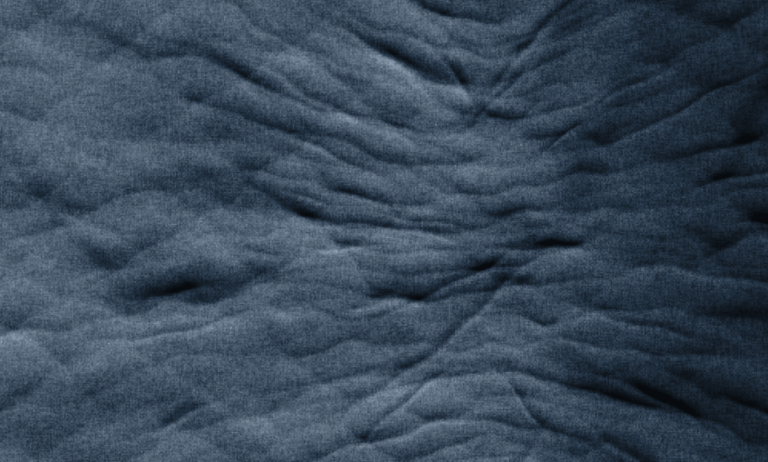
Reproduce this texture procedurally as a Shadertoy shader.

```glsl
// Crumpled dark blue linen: folds fan out from a knot right of the centre.
// Stretched cellular noise, lit by its slope in patches, gives the wrinkles;
// streaked shadows, thin tapered creases and a fine weave lie over it.

const float TAU = 6.28318;
const vec2 KNOT = vec2(1.06, 0.47);
const int CREASES = 34;

float hash(vec2 p) {
    vec3 q = fract(p.xyx * 0.1031);
    q += dot(q, q.yzx + 33.33);
    return fract((q.x + q.y) * q.z);
}

float valueNoise(vec2 p) {
    vec2 cell = floor(p), f = fract(p);
    f = f * f * (3.0 - 2.0 * f);
    float low = mix(hash(cell), hash(cell + vec2(1, 0)), f.x);
    float high = mix(hash(cell + vec2(0, 1)), hash(cell + vec2(1, 1)), f.x);
    return mix(low, high, f.y);
}

// Squared distance to the nearest cell point, softly blended at the borders
float cellular(vec2 p, float sharpness) {
    vec2 cell = floor(p);
    float sum = 0.0;
    for (int y = -1; y <= 1; y++)
    for (int x = -1; x <= 1; x++) {
        vec2 id = cell + vec2(x, y);
        vec2 d = id + vec2(hash(id), hash(id + 57.0)) - p;
        sum += exp(-sharpness * dot(d, d));
    }
    return -log(sum) / sharpness;
}

vec2 rotate(vec2 p, float a) {
    return mat2(cos(a), -sin(a), sin(a), cos(a)) * p;
}

// Position from the knot, with gentle bends and a ragged fine part
vec2 bent(vec2 p) {
    vec2 ragged = vec2(valueNoise(p * 16.0), valueNoise(p * 16.0 + 40.0)) - 0.5;
    return p - KNOT + sin(p.yx * 6.0 + vec2(0.5, 2.0)) * 0.018 + ragged * 0.024;
}

// Coordinates whose level lines converge on the knot
vec2 fanOut(vec2 q) {
    return vec2(q.x, q.y / (0.45 + 0.65 * sqrt(q.x * q.x + 0.02)));
}

float clothHeight(vec2 p) {
    vec2 q = bent(p), fan = fanOut(q);
    return 0.36 * cellular(fan * vec2(2.4, 5.5) + 11.0, 24.0)
         + 0.26 * cellular(fan * vec2(4.5, 12.0) + 31.0, 24.0)
         + 0.24 * cellular(rotate(q, 0.62) * vec2(3.5, 10.0) + 47.0, 24.0)
         + 0.22 * cellular(rotate(q, -0.55) * vec2(3.5, 10.0) + 83.0, 24.0);
}

// Long soft shadows: fanned, falling to the right, and steep at upper right
float streaks(vec2 q) {
    float corner = smoothstep(0.0, 0.2, q.x) * smoothstep(-0.05, 0.12, q.y);
    float fanned = valueNoise(fanOut(q) * vec2(3.2, 10.0) + 5.0);
    float steep = valueNoise(rotate(q, 1.08) * vec2(1.8, 11.0) + 23.0);
    float falling = valueNoise(rotate(q, -0.6) * vec2(3.5, 12.0) + 61.0);
    return smoothstep(0.5, 0.9, mix(fanned, steep, corner))
         + 0.6 * smoothstep(0.55, 0.95, falling);
}

// One crease: a dark line, crisp below and soft above, with a lit lip under it
float crease(vec2 p, vec2 dir, float reach, float width, float phase) {
    float along = dot(p, dir);
    float across = dot(p, vec2(-dir.y, dir.x)) * sign(dir.x);
    across += 0.009 * sin(along * 13.0 + phase) + 0.003 * sin(along * 43.0 - phase);
    float lip = (across + 2.0 * width) / (1.4 * width);
    float spread = across > 0.0 ? 2.8 * width : width;
    float shadow = exp(-across * across / (spread * spread));
    return exp(-along * along / (reach * reach)) * (0.5 * exp(-lip * lip) - shadow);
}

float creaseFan(vec2 p) {
    float sum = 0.0;
    for (int i = 0; i < CREASES; i++) {
        float n = float(i), angle = TAU * (n + hash(vec2(n, 3.0))) / float(CREASES);
        vec2 ray = vec2(cos(angle), sin(angle));
        vec2 dir = normalize(vec2(sign(ray.x) * (abs(ray.x) + 0.5), 0.65 * ray.y));
        vec2 centre = KNOT + ray * vec2(1.0, 0.6) * mix(0.08, 1.0, hash(vec2(n, 7.0)));
        float reach = mix(0.05, 0.24, hash(vec2(n, 13.0)));
        float width = mix(0.003, 0.007, hash(vec2(n, 19.0)));
        sum += crease(p - centre, dir, reach, width, n * 2.4);
    }
    return clamp(sum, -1.1, 0.6);
}

// Threads, uneven yarn and pale lint
float weave(vec2 p) {
    float threads = sin(p.x * TAU * 105.0) * sin(p.y * TAU * 105.0);
    float yarn = valueNoise(p * vec2(90.0, 300.0)) + valueNoise(p * vec2(300.0, 90.0)) - 1.0;
    float grain = valueNoise(p * 290.0 + 9.0) - 0.5;
    float lint = smoothstep(0.90, 1.0, valueNoise(p * 140.0 + 71.0));
    return 0.012 * threads + 0.072 * yarn + 0.088 * grain + 0.07 * lint;
}

vec3 denim(float tone) {
    float blueness = 0.066 * smoothstep(-0.05, 0.25, tone);
    return tone + blueness * vec3(-1.0, 0.0, 1.05);
}

void mainImage(out vec4 fragColor, in vec2 fragCoord) {
    vec2 p = fragCoord / iResolution.y;
    // Broad light, falling off to the right and most at the upper corner
    float falloff = smoothstep(0.50, 1.02, fragCoord.x / iResolution.x + 0.07 * (p.y - 0.5));
    float tone = 0.385 - 0.235 * falloff;
    // Slope lighting, strong in some patches and nearly flat in others
    vec2 stepUp = vec2(0.0015, 0.0047);
    float slope = clothHeight(p + stepUp) - clothHeight(p - stepUp);
    slope *= (slope < 0.0 ? 2.2 : 1.5) * mix(0.35, 1.35, valueNoise(p * 4.0 + 17.0));
    float relief = slope + 0.13 * creaseFan(p) - 0.10 * streaks(bent(p));
    tone += mix(1.0, 0.6, falloff) * relief;
    tone += weave(p) * smoothstep(-0.03, 0.30, tone);
    fragColor = vec4(denim(clamp(tone, 0.04, 0.62)), 1.0);
}
```
